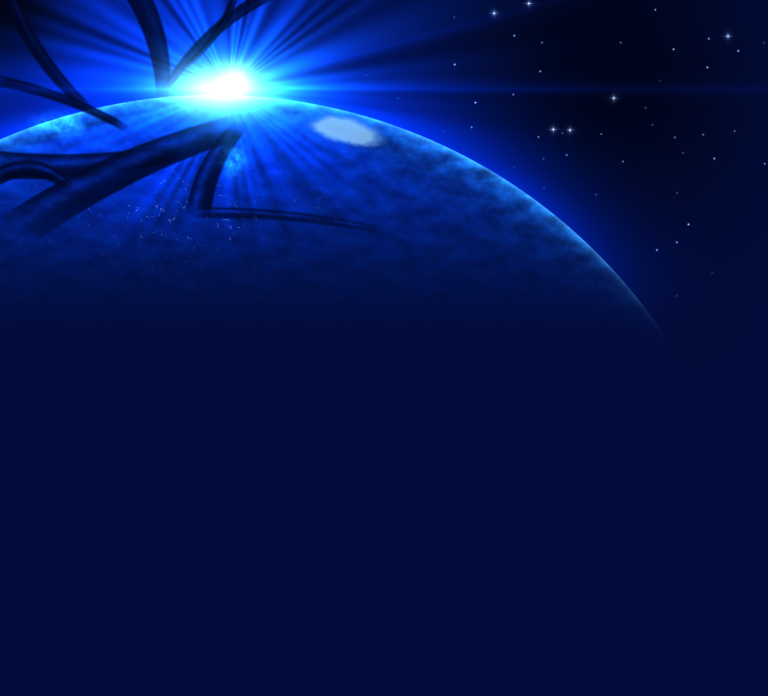
Write a WebGL 2 fragment shader that draws this background.

```glsl
#version 300 es
precision highp float;
// Sunrise flare behind a blue planet with dark sculpted strands and a starry sky.
#define SUN vec2(0.330, 0.872)
#define PLANET vec2(0.309, 0.0876)
#define RADIUS 0.776
#define STORM vec2(0.496, 0.812)
#define BASE vec3(0.008, 0.050, 0.235)
#define DEEP vec3(0.000, 0.014, 0.085)
#define BLUE vec3(0.000, 0.190, 0.950)
#define CYAN vec3(0.140, 0.600, 0.800)
#define STAR_CELLS 24.0
#define STRANDS 10

uniform vec2 u_resolution;
out vec4 fragColor;

// Start and end of each strand, then its bend and half width.
const vec4 SPAN[STRANDS] = vec4[](
  vec4(-.02, .765, .27, .785), vec4(-.02, .735, .11, .720), vec4(.285, .69, .345, .82),
  vec4(.02, .665, .350, .820), vec4(.28, .694, .55, .668), vec4(.19, 1.02, .235, .86),
  vec4(.39, 1.01, .23, .860), vec4(.01, 1.01, .13, .840), vec4(-.01, .885, .19, .81),
  vec4(.34, 1.01, .26, .900));
const vec2 SHAPE[STRANDS] = vec2[](
  vec2(-.012, .016), vec2(.03, .011), vec2(.012, .015), vec2(.016, .024), vec2(.008, .006),
  vec2(.012, .014), vec2(-.016, .007), vec2(-.012, .009), vec2(.01, .006), vec2(.01, .004));

float hash(vec2 p) {
  return fract(sin(dot(p, vec2(127.1, 311.7))) * 43758.5);
}

// Layered sines with a turning, folding domain, about -1 to 1.
float ripple(vec2 p) {
  float sum = 0.0, gain = 0.5;
  for (int i = 0; i < 5; i++) {
    sum += gain * sin(p.x + 1.3 * sin(p.y)) * cos(p.y + 0.7 * sin(p.x));
    p = mat2(1.4, 1.2, -1.2, 1.4) * p + 1.7;
    gain *= 0.6;
  }
  return sum;
}

float bell(vec2 p, vec2 size) {
  p /= size;
  return exp(-dot(p, p));
}

// Coverage in x, signed position across the strand in y.
vec2 strand(vec2 p, vec4 span, vec2 shape, float px) {
  vec2 axis = span.zw - span.xy;
  float len = length(axis);
  axis /= len;
  vec2 q = p - span.xy;
  float t = dot(q, axis) / len;
  float across = dot(q, vec2(-axis.y, axis.x)) - shape.x * 4.0 * t * (1.0 - t);
  float width = shape.y * (1.2 - 0.5 * t);
  float ends = smoothstep(-0.05, 0.12, t) * (1.0 - smoothstep(0.85, 1.02, t));
  return vec2(ends * (1.0 - smoothstep(-px, px + 0.002, abs(across) - width)), across / width);
}

// One softly drawn star per chosen cell.
float stars(vec2 p, float px) {
  vec2 cell = floor(p * STAR_CELLS);
  vec2 at = 0.2 + 0.6 * vec2(hash(cell), hash(cell + 19.3));
  float d = length(p - (cell + at) / STAR_CELLS);
  float pick = hash(cell + 47.1);
  return step(0.55, pick) * (0.2 + 0.8 * hash(cell + 5.7)) * exp(-pow(d / max(0.0015, 0.8 * px), 2.0));
}

float glint(vec2 p) {
  p = abs(p);
  return exp(-length(p) / 0.0022) + 0.5 * exp(-p.x / 0.0008 - p.y / 0.004) + 0.5 * exp(-p.y / 0.0008 - p.x / 0.004);
}

void main() {
  vec2 p = gl_FragCoord.xy / u_resolution.y;
  float px = 1.0 / u_resolution.y;
  float limb = length(p - PLANET) - RADIUS;
  float fade = smoothstep(0.51, 0.76, p.y);
  vec2 s = p - SUN;
  float r = length(s), angle = atan(s.y, s.x);
  float left = smoothstep(0.12, -0.12, s.x);

  // Sky, halo and stars
  vec3 sky = mix(BASE, DEEP, bell(p - vec2(0.86, 0.88), vec2(0.22, 0.27)));
  sky += BLUE * 0.65 * exp(-max(limb, 0.0) / 0.042) * fade;
  float open = smoothstep(0.45, 0.7, p.x) * smoothstep(0.52, 0.68, p.y) * smoothstep(0.01, 0.04, limb);
  sky += vec3(0.6, 0.8, 1.0) * stars(p, px) * open;
  const vec2 GLINTS[6] = vec2[](vec2(.76, .995), vec2(.71, .981), vec2(.882, .859),
    vec2(.795, .814), vec2(.819, .813), vec2(1.046, .948));
  for (int i = 0; i < 6; i++) sky += vec3(0.75, 0.88, 1.0) * 0.8 * glint(p - GLINTS[i]);

  // Planet surface, lit rim, storm and golden lights
  float cloud = ripple(p * vec2(55.0, 95.0));
  vec3 land = BASE + vec3(0.0, 0.09, 0.30) * fade * (0.8 + 0.5 * cloud);
  float edge = min(limb, 0.0);
  land += vec3(0.10, 0.36, 0.44) * exp(edge / 0.024) * fade * (0.8 + 0.7 * cloud);
  land += vec3(0.20, 0.36, 0.38) * exp(edge / 0.004) * smoothstep(0.5, 0.66, p.y);
  vec2 v = mat2(0.97, 0.22, -0.22, 0.97) * (p - STORM);
  float swirl = length(v / vec2(0.055, 0.020)) + 0.22 * cloud;
  land = mix(land, vec3(0.55, 0.76, 0.90), 0.85 * (1.0 - smoothstep(0.55, 1.15, swirl)));
  float vein = exp(-abs(ripple(p * 38.0)) / 0.018) * smoothstep(0.0, 0.5, ripple(p * 170.0));
  land += vec3(0.45, 0.36, 0.30) * vein * bell(p - vec2(0.25, 0.70), vec2(0.17, 0.06));
  vec3 color = mix(sky, land, 1.0 - smoothstep(-px, px, limb));

  // Radiating light
  float rays = 0.5 + 0.28 * sin(angle * 17.0 + 2.0 * sin(angle * 5.0)) + 0.22 * sin(angle * 41.0 + 3.0 * sin(angle * 9.0));
  float reach = exp(-r * mix(8.0, 4.3, left)) * smoothstep(0.59, 0.80, p.y);
  color += BLUE * reach * mix(0.7, 0.35 + 1.3 * rays, smoothstep(0.03, 0.12, r));
  color += CYAN * 0.7 * exp(-r / 0.09) * rays * smoothstep(-0.1, 0.05, s.y);
  color *= 1.0 - 0.8 * bell(p - vec2(0.0, 1.0), vec2(0.09, 0.10));

  // Shaded strands
  for (int i = 0; i < STRANDS; i++) {
    vec2 k = strand(p, SPAN[i], SHAPE[i], px);
    float shine = exp(-pow((k.y - 0.35) / 0.4, 2.0)) * (0.7 + 0.4 * cloud);
    vec3 body = vec3(0.0, 0.02, 0.13) + vec3(0.02, 0.16, 0.58) * shine * (i < 5 ? 0.8 : 0.25);
    color = mix(color, body, k.x * 0.85 * smoothstep(0.62, 0.72, p.y));
  }

  // Sun core, small reflections and level streak
  color += CYAN * bell(s, vec2(0.10, 0.055));
  color += vec3(0.85, 0.75, 0.65) * bell(s + vec2(0.015, 0.0), vec2(0.065, 0.032));
  color += vec3(0.4) * bell(s - vec2(0.010, 0.016), vec2(0.022));
  float sparkle = 0.6 + 0.6 * ripple(p * 130.0);
  color += CYAN * sparkle * (bell(p - vec2(0.086, 0.82), vec2(0.035, 0.014)) + bell(p - vec2(0.337, 0.77), vec2(0.016, 0.022)));
  color += CYAN * 0.9 * exp(-abs(s.y) / 0.007) * bell(vec2(s.x, 0.0), vec2(0.13, 1.0));
  color += BLUE * 0.45 * exp(-abs(s.y) / 0.006 - abs(s.x) * 2.2);
  float beam = abs(s.y - 0.27 * s.x);
  color += BLUE * 0.25 * exp(-beam / 0.006 - r * 3.0) * step(0.0, s.x);
  fragColor = vec4(clamp(color, 0.0, 1.0), 1.0);
}
```
